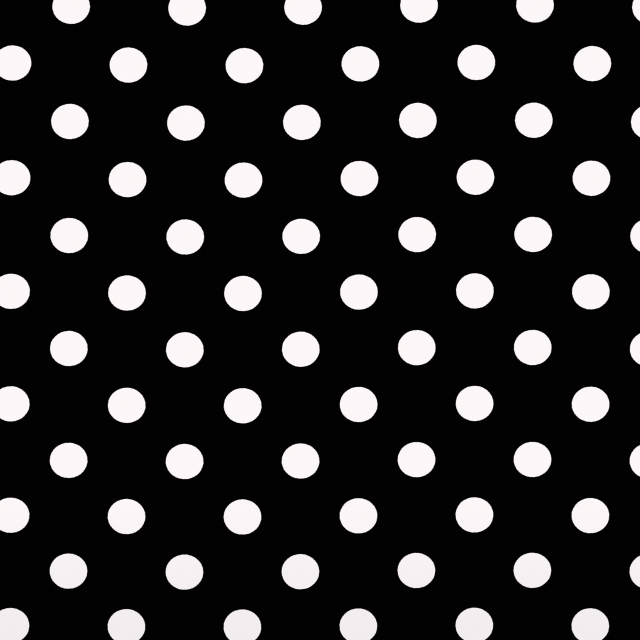
Reproduce this pattern procedurally as a Shadertoy shader.

```glsl
const float TAU = 6.28318531;
const vec2 PITCH = vec2(0.1812, 0.0904);   // column and row spacing
const vec2 FIRST_DOT = vec2(0.1113, 0.0100);
const vec2 DOT_RADII = vec2(0.0295, 0.0276);
const vec3 BLACK_CLOTH = vec3(0.012, 0.007, 0.008);
const vec3 WHITE_DOT = vec3(0.988, 0.966, 0.970);

// Rows tighten slightly toward the bottom
float rowHeight(float row) {
    return FIRST_DOT.y + PITCH.y * row - 0.000215 * row * row;
}

// Sideways slip of the cloth, easing out with depth
float rowSlip(float depth) {
    return 0.0046 * (1.0 - exp(-3.0 * depth));
}

// Gentle wave of each row, flatter toward the bottom
float rowSag(float x, float depth) {
    return mix(0.0027, 0.0014, depth) * cos(TAU * (x - 0.33) / 0.85);
}

// Fine thread texture from layered sines, about -1 to 1
float weave(vec2 p) {
    float warp = sin(p.x * 830.0 + 1.5 * sin(p.y * 97.0));
    float weft = sin(p.y * 790.0 + 1.5 * sin(p.x * 113.0));
    return 0.6 * warp * weft + 0.4 * sin(p.x * 311.0 + p.y * 173.0) * sin(p.y * 367.0);
}

float ellipseDistance(vec2 p, vec2 radii) {
    return (length(p / radii) - 1.0) * radii.y;
}

// Nearest dot among the neighbouring staggered rows
float dotDistance(vec2 p) {
    float nearest = 1.0;
    float middleRow = round((p.y - FIRST_DOT.y) / 0.088);
    for (int i = -1; i <= 1; i++) {
        float row = middleRow + float(i);
        float height = rowHeight(row);
        float start = FIRST_DOT.x - 0.5 * PITCH.x * mod(row, 2.0) - rowSlip(height);
        float column = round((p.x - start) / PITCH.x);
        float x = start + column * PITCH.x;
        vec2 center = vec2(x, height + rowSag(x, height));
        nearest = min(nearest, ellipseDistance(p - center, DOT_RADII));
    }
    return nearest;
}

void mainImage(out vec4 fragColor, in vec2 fragCoord) {
    // Depth is measured from the top edge
    vec2 p = fragCoord / iResolution.y;
    p.y = 1.0 - p.y;
    float threads = weave(p);

    // Dots with slightly ragged printed edges
    float edge = max(0.75 / iResolution.y, 0.0009);
    float distanceToDot = dotDistance(p) + 0.0003 * threads;
    float ink = 1.0 - smoothstep(-edge, edge, distanceToDot);

    // Cloth grain and a faint dimming at the lower edge
    vec3 cloth = BLACK_CLOTH + 0.006 * threads;
    float dimming = 1.0 - 0.04 * smoothstep(0.75, 1.0, p.y);
    vec3 paint = WHITE_DOT * dimming + 0.006 * threads;

    fragColor = vec4(mix(cloth, paint, ink), 1.0);
}
```
